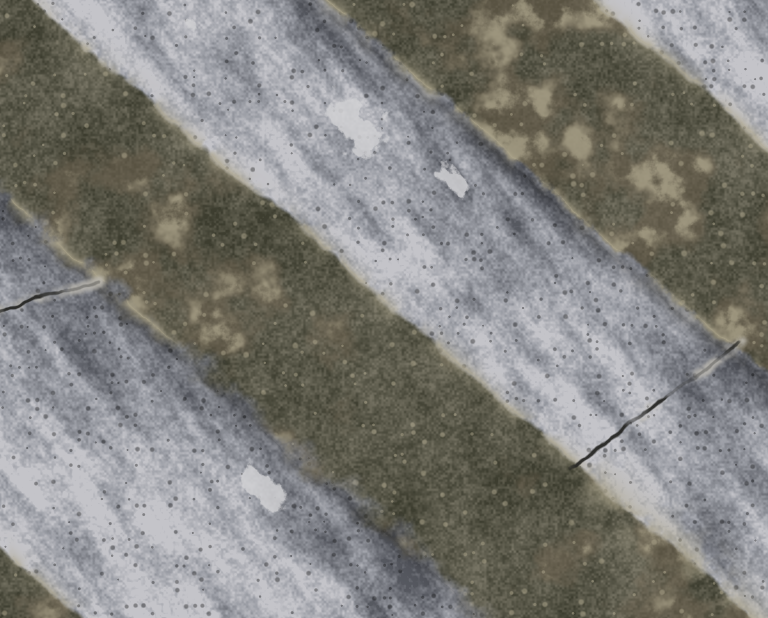
This texture is drawn by a WebGL 1 fragment shader. Its source:

```glsl
precision highp float;
// Weathered stone steps running diagonally, with mossy risers, cracks and pale worn patches.
uniform vec2 u_resolution;

const vec3 STONE_DARK = vec3(0.45, 0.46, 0.49);
const vec3 STONE_MID = vec3(0.61, 0.62, 0.65);
const vec3 STONE_LIGHT = vec3(0.77, 0.77, 0.79);
const vec3 MOSS_DARK = vec3(0.27, 0.27, 0.215);
const vec3 MOSS_LIGHT = vec3(0.43, 0.42, 0.36);
const vec3 MOSS_BROWN = vec3(0.42, 0.38, 0.31);
const vec3 LICHEN = vec3(0.68, 0.65, 0.55);
const vec3 CREVICE = vec3(0.15, 0.15, 0.14);

float hash(vec2 p) {
  vec3 q = fract(vec3(p.xyx) * 0.1031);
  q += dot(q, q.yzx + 33.33);
  return fract((q.x + q.y) * q.z);
}

float noise(vec2 p) {
  vec2 i = floor(p), f = fract(p);
  f = f * f * (3.0 - 2.0 * f);
  return mix(mix(hash(i), hash(i + vec2(1, 0)), f.x),
             mix(hash(i + vec2(0, 1)), hash(i + vec2(1, 1)), f.x), f.y);
}

float fbm(vec2 p) {
  float sum = 0.0, amp = 0.5;
  for (int i = 0; i < 5; i++) {
    sum += amp * noise(p);
    p = mat2(1.6, 1.2, -1.2, 1.6) * p + 17.3;
    amp *= 0.5;
  }
  return sum / 0.97;
}

// Sparse jittered dots, one candidate per grid cell.
float specks(vec2 p, float density) {
  vec2 cell = floor(p);
  vec2 center = 0.3 + 0.4 * vec2(hash(cell + 3.1), hash(cell + 8.7));
  float radius = 0.12 + 0.18 * hash(cell + 5.9);
  float dot1 = 1.0 - smoothstep(radius * 0.5, radius * 1.4, length(fract(p) - center));
  return dot1 * step(hash(cell), density);
}

float segmentDistance(vec2 p, vec2 a, vec2 b) {
  vec2 ab = b - a;
  return length(p - a - ab * clamp(dot(p - a, ab) / dot(ab, ab), 0.0, 1.0));
}

// Ragged pale blotch, stretched along the slope.
float wornPatch(vec2 p, vec2 center, float size) {
  vec2 q = p - center;
  q = vec2(dot(q, vec2(0.76, -0.65)) * 0.75, dot(q, vec2(0.65, 0.76)) * 1.4);
  return 1.0 - smoothstep(0.75, 1.05, length(q) / size + 2.4 * (fbm(p * 32.0) - 0.5));
}

// Dark broken line with a chalky rim.
vec3 addCrack(vec3 color, vec2 p, vec2 a, vec2 b) {
  vec2 bend = 0.024 * vec2(fbm(p * 16.0) - 0.5, fbm(p * 16.0 + 40.0) - 0.5);
  float d = segmentDistance(p + bend, a, b);
  float gap = smoothstep(0.3, 0.5, noise(p * 24.0 + 5.0));
  float rim = (1.0 - smoothstep(0.004, 0.016, d)) * smoothstep(0.35, 0.6, fbm(p * 22.0));
  color = mix(color, mix(STONE_LIGHT, LICHEN, 0.4), 0.8 * rim);
  return mix(color, CREVICE, (1.0 - smoothstep(0.001, 0.0045, d)) * mix(0.3, 0.95, gap));
}

void main() {
  vec2 p = gl_FragCoord.xy / u_resolution.y;
  float along = dot(p, vec2(0.760, -0.649));
  float across = dot(p, vec2(0.649, 0.760));
  float broad = fbm(p * 8.0), medium = fbm(p * 26.0 + 9.0);
  float grain = noise(p * 270.0), grit = noise(p * 130.0);

  // Steps repeat across the slope, slightly narrower toward the top.
  float s = across + 0.022 * (broad - 0.5) + 0.016 * (medium - 0.5);
  float k = 1.416 * (s - 0.087) + 0.206 * (s - 0.087) * (s - 0.793);
  float slope = 1.416 + 0.206 * (2.0 * s - 0.88);
  float row = floor(k), f = fract(k);
  float upper = clamp(row, 0.0, 1.0);
  float treadWidth = 0.592 - 0.087 * row;
  float lip = (f - step(0.3, f)) / slope;
  float foot = (f - treadWidth) / slope;
  float soft = mix(0.022, 0.006, upper);
  float ragged = foot + mix(0.05, 0.012, upper) * (medium - 0.5);
  float moss = 1.0 - smoothstep(-0.004, 0.005, lip);
  moss *= mix(1.0, smoothstep(-soft, soft, ragged), step(0.3, f));
  float nextBlock = smoothstep(0.0, 0.025, along - 0.546 - 0.23 * (across - 0.78))
                  * smoothstep(0.6, 0.75, across);

  // Stone tread: streaked grey, shadowed toward the riser above it.
  float streak = fbm(vec2(along * 9.0 + across * 4.0, across * 34.0 + along * 5.0));
  float shade = smoothstep(0.4, 1.0, f / treadWidth) * step(f, 0.95);
  float tone = 0.68 + 1.5 * (streak - 0.5) + 1.0 * (broad - 0.5) + 0.4 * (grain - 0.5)
             + 0.35 * (grit - 0.5) - 0.62 * shade - 0.14 * nextBlock;
  vec3 stone = mix(STONE_DARK, STONE_MID, clamp(tone * 2.0, -0.7, 1.0));
  stone = mix(stone, STONE_LIGHT, clamp(tone * 2.0 - 1.0, 0.0, 1.0));
  stone *= 1.0 - 0.35 * specks(p * 75.0, 0.16);
  float worn = max(wornPatch(p, vec2(0.572, 0.800), 0.044), wornPatch(p, vec2(0.730, 0.705), 0.028));
  worn = max(worn, wornPatch(p, vec2(0.432, 0.199), 0.034));
  worn = max(worn, wornPatch(p, vec2(0.307, 0.964), 0.016));
  stone = mix(stone, vec3(0.82, 0.82, 0.83), 0.85 * worn);

  // Mossy riser: olive mottling, brown stains and lichen.
  float mottle = 0.42 + 1.3 * (broad - 0.5) + 0.8 * (medium - 0.5) + 0.8 * (grain - 0.5) + 0.5 * (grit - 0.5);
  vec3 riser = mix(MOSS_DARK, MOSS_LIGHT, clamp(mottle, -0.2, 1.2));
  float stain = fbm(p * 11.0 + 31.0) + 0.05 * max(upper, nextBlock);
  riser = mix(riser, MOSS_BROWN, 0.6 * smoothstep(0.5, 0.68, stain));
  float lichen = smoothstep(0.6, 0.74, stain) * smoothstep(0.42, 0.62, medium);
  riser = mix(riser, LICHEN, 0.75 * max(lichen, 0.7 * specks(p * 62.0, 0.13)));
  vec3 color = mix(stone, riser, moss);

  // Pale worn lip, and the shadow and lichen seam at the riser's foot.
  float lipWidth = mix(0.009, 0.022, nextBlock);
  float lipWear = exp(-abs(lip - 0.004) / lipWidth) * smoothstep(0.25, 0.6, medium);
  color = mix(color, LICHEN, 0.75 * lipWear);
  float seam = mix(1.0 - smoothstep(-0.12, -0.03, along), 1.0, upper);
  color *= 1.0 - 0.3 * exp(-abs(foot + 0.014) / 0.012);
  color = mix(color, LICHEN, 0.85 * seam * exp(-abs(foot - 0.002) / 0.007) * smoothstep(0.32, 0.58, medium));

  // Joints between the stone blocks.
  color = addCrack(color, p, vec2(0.922, 0.239), vec2(1.197, 0.442));
  color = addCrack(color, p, vec2(-0.02, 0.489), vec2(0.162, 0.547));
  gl_FragColor = vec4(clamp(color, 0.0, 1.0), 1.0);
}
```
